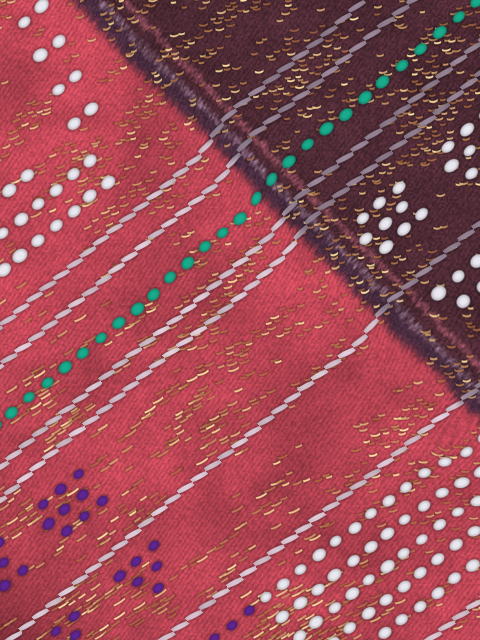
Write a Shadertoy shader that draws this texture.

```glsl
// Diagonal woven cloth: red and maroon panels, stitched lines, knotted dots and gold sequins.
#define SPAN 576.0                      // design units across the canvas
#define THREAD_DIR vec2(0.762, 0.648)   // cosine and sine of the weave angle
#define DOT_PITCH 27.5
#define STITCH 21.0
#define SEQUIN_CELL vec2(11.0, 6.5)
#define SEQUIN_AMOUNT 0.43
#define RED vec3(0.72, 0.265, 0.325)
#define MAROON vec3(0.295, 0.16, 0.20)
#define WHITE vec3(0.88, 0.87, 0.90)
#define GREEN vec3(0.09, 0.65, 0.53)
#define PURPLE vec3(0.36, 0.14, 0.55)

float hash(vec2 p) {
    vec3 a = fract(vec3(p.xyx) * 0.1031);
    a += dot(a, a.yzx + 33.33);
    return fract((a.x + a.y) * a.z);
}

float noise(vec2 p) {
    vec2 i = floor(p), f = fract(p);
    f = f * f * (3.0 - 2.0 * f);
    return mix(mix(hash(i), hash(i + vec2(1, 0)), f.x),
               mix(hash(i + vec2(0, 1)), hash(i + vec2(1, 1)), f.x), f.y);
}

// Distance to an uneven oval knot
float knot(vec2 d, vec2 id, float size) {
    d += 2.4 * (vec2(hash(id), hash(id + 7.3)) - 0.5);
    vec2 r = size * vec2(1.12, 0.84) * (0.86 + 0.24 * hash(id + 3.1));
    return (length(d / r) - 1.0) * r.y;
}

// Distance to a skewed grid of knots
float knotGrid(vec2 q, vec2 origin, vec2 pitch, vec2 count, float skew, float size) {
    vec2 d = q - origin;
    float row = clamp(round(d.y / pitch.y), 0.0, count.y - 1.0);
    d.x -= skew * row;
    float col = clamp(round(d.x / pitch.x), 0.0, count.x - 1.0);
    return knot(d - vec2(col, row) * pitch, vec2(col, row) + origin, size);
}

// Repeating motifs: a staggered block above a triangle
float motif(vec2 q, float size, out float centre) {
    float k = step(579.0, q.y), shift = -324.0 + 12.0 * k;
    float tile = round((q.x - shift) / 126.5);
    centre = tile * 126.5 + shift;
    vec2 d = q - vec2(centre, 517.0 + 126.0 * k);
    float row = clamp(round(d.y / 21.5), -1.0, 1.0);
    float n = 3.0 - k * (row + 1.0), mid = 0.5 * (n - 1.0);
    d.x += 12.0 * (1.0 - k) * (1.0 - abs(row));
    float col = clamp(round(d.x / DOT_PITCH + mid), 0.0, n - 1.0) - mid;
    return knot(d - vec2(col * DOT_PITCH, row * 21.5), vec2(col + tile * 9.0, row + k * 5.0) + 40.0, size);
}

// Soft shadow, then a knot lit at its middle
void paintKnot(inout vec3 c, float d, vec3 tint, float aa) {
    c *= 1.0 - 0.25 * smoothstep(4.0, -1.0, d);
    c = mix(c, tint * (0.86 + 0.18 * smoothstep(0.0, -4.0, d)), smoothstep(aa, -aa, d));
}

// Curved gold flecks gathered in streaks
void paintSequins(inout vec3 c, vec2 q, float dark, float aa) {
    vec2 base = floor(q / SEQUIN_CELL);
    float tilt = mix(0.12, 0.62, smoothstep(-250.0, 130.0, q.x));
    vec2 axis = vec2(cos(tilt), sin(tilt));
    for (int j = -1; j <= 1; j++)
    for (int i = -1; i <= 1; i++) {
        vec2 id = base + vec2(i, j);
        vec2 pos = (id + 0.5 + 0.7 * (vec2(hash(id + 91.0), hash(id + 57.0)) - 0.5)) * SEQUIN_CELL;
        float streak = noise(pos / vec2(65.0, 8.0) + 300.0) * 0.75 + noise(pos / 70.0 + 140.0) * 0.35;
        float chance = smoothstep(SEQUIN_AMOUNT - 0.1 * dark, 0.98, streak);
        if (hash(id + 211.0) > chance) continue;
        vec2 d = q - pos;
        d = vec2(dot(d, axis), dot(d, vec2(-axis.y, axis.x)));
        float halfLen = mix(6.5, 4.3, smoothstep(0.1, 0.6, tilt)) * (0.65 + 0.6 * hash(id + 17.0));
        float arc = max(abs(d.y + 0.1 * d.x * d.x * tilt) - 1.15, abs(d.x) - halfLen);
        float shine = hash(id + 33.0);
        vec3 gold = mix(vec3(0.70, 0.41, 0.22), vec3(1.0, 0.88, 0.62), shine * shine + 0.1);
        c *= 1.0 - 0.15 * smoothstep(3.0, 0.0, arc);
        c = mix(c, gold, (0.65 + 0.3 * shine) * smoothstep(aa, -aa, arc));
    }
}

void mainImage(out vec4 fragColor, in vec2 fragCoord) {
    float aa = 0.8 * SPAN / iResolution.x;
    vec2 p = vec2(fragCoord.x, iResolution.y - fragCoord.y) * SPAN / iResolution.x;

    // q.x runs along the threads, q.y across them; the cloth bends at the seam
    vec2 q = vec2(dot(p, THREAD_DIR * vec2(1, -1)), dot(p, THREAD_DIR.yx));
    float seam = q.x - 69.0 - 0.065 * q.y + 8.0 * (noise(p / 40.0) - 0.5);
    float low = smoothstep(580.0, 720.0, q.y);
    q.y += 14.0 * smoothstep(50.0, 130.0, q.x) * (1.0 - low) - 0.03 * (q.x + 120.0) * low
         - 14.0 * smoothstep(5.0, 80.0, q.x) * smoothstep(735.0, 760.0, q.y) + 4.0 * (noise(p / 75.0) - 0.5);
    q.x -= 0.065 * max(q.x - 60.0, 0.0);

    // Panels, with striped bands along the seam
    float fray = seam + 7.0 * (noise(vec2(q.x / 18.0, q.y / 2.5)) - 0.5);
    float dark = smoothstep(-17.0, 8.0, fray);
    float weft = noise(vec2(q.x / 7.0, q.y / 2.3));
    vec3 c = mix(RED, MAROON, dark);
    c = mix(c, vec3(0.27, 0.17, 0.25), 0.8 * smoothstep(17.0, 2.0, abs(fray - 6.0)));
    c = mix(c, vec3(0.55, 0.43, 0.52), weft * smoothstep(8.0, 1.0, abs(fray - 17.0)));
    c = mix(c, vec3(0.62, 0.33, 0.39), (0.3 + 0.6 * weft) * smoothstep(7.0, 1.0, abs(fray - 37.0)));

    // Twill, grain and soft folds
    c *= 1.0 + 0.06 * sin(q.y * 1.25 + q.x * 0.35) + (0.22 + 0.15 * dark) * (noise(p / 2.2) - 0.5);
    c *= 0.84 + 0.2 * noise(p / 90.0 + 4.0) + 0.14 * noise(p / 28.0);
    c *= 1.0 - 0.3 * smoothstep(160.0, 0.0, length(p - vec2(0.0, 768.0)));
    paintSequins(c, q, dark, aa);

    // Lines of slanted, overlapping stitches
    float lines[7] = float[7](298.0, 336.0, 427.0, 456.0, 592.0, 719.0, 918.0);
    for (int i = 0; i < 7; i++) {
        float along = q.x / STITCH + 0.37 * float(i), f = fract(along) - 0.5;
        float d = abs(q.y - lines[i] - 4.2 * f) - 3.1 + 3.6 * f * f;
        float tone = 0.92 + 0.14 * hash(vec2(floor(along) + 60.0, i)) - 0.4 * f * f;
        vec3 thread = mix(vec3(0.86, 0.80, 0.85), vec3(0.60, 0.53, 0.60), dark) * tone;
        c *= 1.0 - 0.2 * smoothstep(4.0, 0.0, d);
        c = mix(c, thread, 0.95 * smoothstep(aa, -aa, d));
    }

    // Knots: left rows and pairs, lower right rows, green row, motifs
    float white = knotGrid(q, vec2(-207, 216), vec2(DOT_PITCH, 33), vec2(7, 2), 0.0, 8.0);
    white = min(white, knotGrid(q, vec2(-140, 182), vec2(DOT_PITCH, 33), vec2(2, 1), 0.0, 8.0));
    white = min(white, knotGrid(q, vec2(5, 38), vec2(DOT_PITCH, 44.5), vec2(2, 4), -11.0, 8.3));
    white = min(white, knotGrid(q, vec2(-221, 756), vec2(26.8, 31), vec2(30, 5), 0.0, 7.6));
    float purple = knotGrid(q, vec2(-301, 756), vec2(26.8, 31), vec2(3, 1), 0.0, 6.0);
    float centre, m = motif(q, 6.8, centre);
    if (centre > 130.0) white = min(white, m - 0.7);
    if (centre < -250.0) purple = min(purple, m);
    paintKnot(c, purple, PURPLE, aa);
    paintKnot(c, white, WHITE, aa);
    paintKnot(c, knotGrid(q, vec2(-503.4, 387), vec2(27.7, 1), vec2(60, 1), 0.0, 7.4), GREEN, aa);
    fragColor = vec4(clamp(c, 0.0, 1.0), 1.0);
}
```
